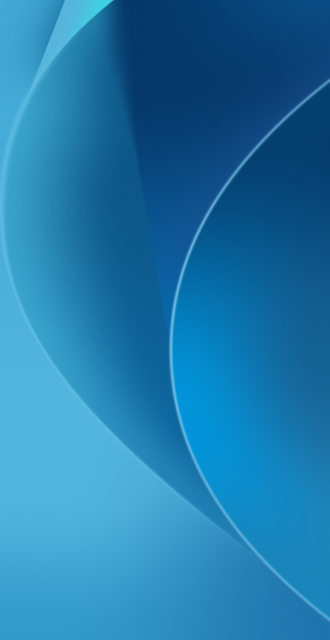
A WebGL 2 fragment shader for this background:

```glsl
#version 300 es
precision highp float;
// Overlapping curved blue sheets with thin glowing rims and soft folds.
uniform vec2 u_resolution;
out vec4 outColor;

// Left boundary of the large petal, as x for a given height.
float petalCurve(float y) {
    float d = y - 0.674;
    float bend = d > 0.0 ? 2.08 + 3.43 * d : 2.71 - 3.95 * (d + 0.378) * (d + 0.378);
    return 0.005 + bend * d * d;
}

// Left boundary of the front sheet.
float frontCurve(float y) {
    float d = abs(y - 0.453);
    return 0.518 + (2.23 + 1.14 * d) * d * d;
}

// Perpendicular distance from a horizontal offset and the curve slope.
float toDistance(float offset, float slope) {
    float s = slope * u_resolution.x / u_resolution.y;
    return offset / sqrt(1.0 + s * s);
}

float rim(float d, float width) {
    return exp(-d * d / (width * width));
}

float hash(vec2 p) {
    return fract(sin(dot(p, vec2(12.9898, 78.233))) * 43758.5453);
}

// Light sheet at the back, with a narrow folded strip at the top.
vec3 backSheet(vec2 p, float px) {
    vec3 c = mix(vec3(0.20, 0.60, 0.79), vec3(0.32, 0.71, 0.87), smoothstep(0.0, 0.24, p.y));
    c = mix(c, vec3(0.27, 0.67, 0.84), smoothstep(0.35, 0.75, p.y));
    c = mix(c, vec3(0.12, 0.46, 0.68), smoothstep(0.2, 1.0, p.x) * smoothstep(0.4, 0.1, p.y));
    float crease = p.x - 0.197 + 0.75 * (1.0 - p.y);
    float top = smoothstep(0.83, 0.96, p.y);
    vec3 shaded = mix(c, vec3(0.10, 0.45, 0.64), 0.75 * top * exp(min(crease, 0.0) / 0.065));
    vec3 strip = mix(vec3(0.34, 0.71, 0.86), vec3(0.24, 0.82, 0.88),
                     smoothstep(0.02, 0.13, crease) * top);
    float onStrip = smoothstep(-px, px, crease) * smoothstep(0.81, 0.88, p.y);
    return mix(shaded, strip, onStrip);
}

// Petal shading runs from its bright rim to a deep inner fold.
vec3 petalSheet(vec2 p, float d) {
    float span = mix(0.17, 0.38, smoothstep(0.28, 0.6, p.y));
    span = mix(span, 0.10, smoothstep(0.76, 1.0, p.y));
    vec3 bright = mix(vec3(0.13, 0.50, 0.71), vec3(0.23, 0.65, 0.81), smoothstep(0.18, 0.5, p.y));
    vec3 deep = mix(vec3(0.05, 0.40, 0.62), vec3(0.05, 0.34, 0.53), smoothstep(0.3, 0.75, p.y));
    bright = mix(bright, vec3(0.12, 0.49, 0.66), smoothstep(0.8, 1.0, p.y));
    return mix(bright, deep, smoothstep(-0.1, 1.0, d / span));
}

// Dark panel behind the front sheet.
vec3 darkPanel(vec2 p, float frontDistance) {
    vec3 c = mix(vec3(0.03, 0.40, 0.66), vec3(0.02, 0.22, 0.41), smoothstep(0.5, 0.87, p.y));
    c = mix(c, vec3(0.03, 0.31, 0.53), smoothstep(0.85, 1.05, p.y) * smoothstep(0.4, 1.0, p.x));
    float violet = exp(frontDistance / 0.10) * smoothstep(0.5, 0.65, p.y);
    return mix(c, vec3(0.11, 0.32, 0.57), 0.6 * violet);
}

// Front sheet: navy above, vivid blue at the rim, muted blue at the right.
vec3 frontSheet(vec2 p, float d) {
    vec3 muted = mix(vec3(0.16, 0.53, 0.72), vec3(0.08, 0.38, 0.58), smoothstep(0.08, 0.48, p.y));
    muted = mix(muted, vec3(0.01, 0.20, 0.39), smoothstep(0.45, 0.84, p.y));
    vec3 vivid = mix(vec3(0.10, 0.52, 0.73), vec3(0.01, 0.58, 0.85), smoothstep(0.1, 0.33, p.y));
    vivid = mix(vivid, vec3(0.02, 0.25, 0.44), smoothstep(0.36, 0.78, p.y));
    return mix(vivid, muted, smoothstep(0.02, 0.45, d));
}

void main() {
    vec2 p = gl_FragCoord.xy / u_resolution;
    float px = 1.0 / u_resolution.x;
    float e = 0.002;
    float petalSlope = (petalCurve(p.y + e) - petalCurve(p.y - e)) / (2.0 * e);
    float frontSlope = (frontCurve(p.y + e) - frontCurve(p.y - e)) / (2.0 * e);
    float petal = toDistance(p.x - petalCurve(p.y), petalSlope);
    float front = toDistance(p.x - frontCurve(p.y), frontSlope);

    // The fold is blurred at the top and sharpens downward.
    float fold = p.x - 0.333 - 0.334 * (1.0 - p.y);
    float blur = mix(px, 0.06, smoothstep(0.7, 1.0, p.y));
    float pastFold = smoothstep(-blur, blur, fold) * smoothstep(0.38, 0.50, p.y);
    vec3 inside = mix(petalSheet(p, petal), darkPanel(p, front), pastFold);

    // Layers from back to front, each with its rim.
    vec3 color = mix(backSheet(p, px), inside, smoothstep(-px, px, petal));
    float petalGlow = 0.65 * smoothstep(0.08, 0.35, p.y) * smoothstep(0.99, 0.82, p.y);
    float petalWidth = mix(0.005, 0.010, smoothstep(0.5, 0.72, p.y));
    color = mix(color, vec3(0.40, 0.76, 0.90), petalGlow * rim(petal, petalWidth));
    color = mix(color, frontSheet(p, front), smoothstep(-px, px, front));
    float frontGlow = mix(0.55, 0.85, rim(p.y - 0.5, 0.3));
    color = mix(color, vec3(0.48, 0.78, 0.92), frontGlow * rim(front, 0.005));

    // Faint grain prevents banding.
    color += (hash(floor(p * vec2(264.0, 512.0))) - 0.5) * 0.006;
    outColor = vec4(color, 1.0);
}
```
